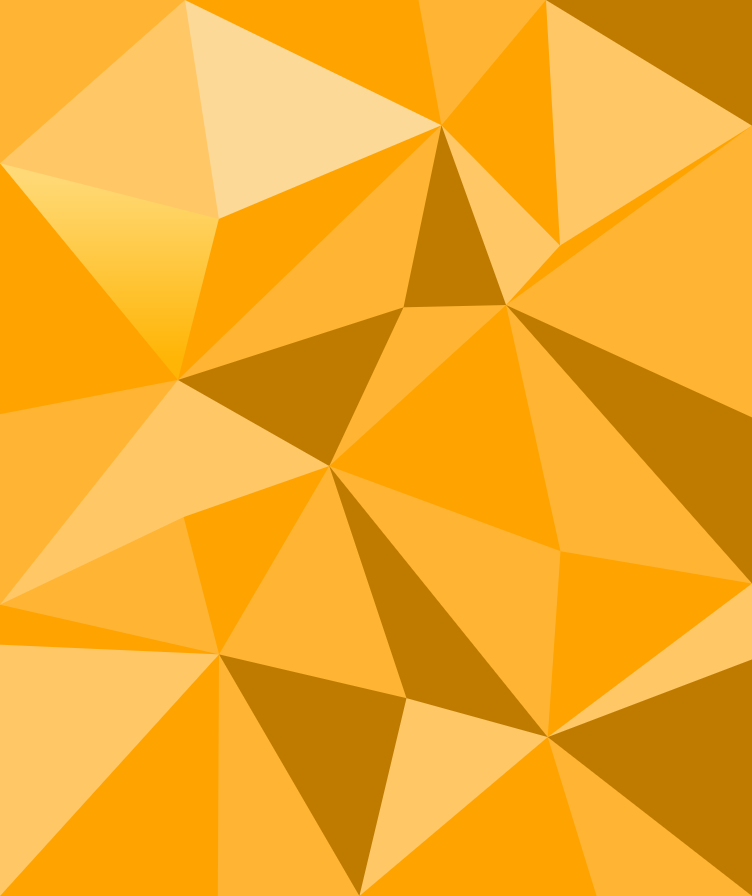
Write a Shadertoy shader that draws this background.

```glsl
// Low-poly amber facets: a jittered grid is cut into triangles whose diagonals
// meet at every second vertex, giving fans of long flat shards.
// Tones follow low-discrepancy sequences, so their shares stay even.

#define COLS 4
#define ROWS 5
#define JITTER 0.42
#define SEED 23u
#define ORANGE vec3(1.00, 0.64, 0.00)
#define BROWN  vec3(0.75, 0.48, 0.00)
#define AMBER  vec3(1.00, 0.71, 0.20)
#define LIGHT  vec3(1.00, 0.78, 0.40)
#define PALE   vec3(0.99, 0.85, 0.59)
#define GLOW_LOW  vec3(1.00, 0.71, 0.02)
#define GLOW_HIGH vec3(1.00, 0.85, 0.46)
#define GLOW_CELL ivec2(0, 3)

// Integer hash, two values in 0..1
vec2 hash2(ivec2 cell) {
    uvec2 v = uvec2(cell) + uvec2(SEED, SEED * 7u);
    v = v * 1664525u + 1013904223u;
    v.x += v.y * 1664525u;
    v.y += v.x * 1664525u;
    v ^= v >> 16u;
    v.x += v.y * 1664525u;
    v.y += v.x * 1664525u;
    v ^= v >> 16u;
    return vec2(v & 65535u) / 65535.0;
}

float cross2(vec2 a, vec2 b) { return a.x * b.y - a.y * b.x; }

float signedArea(vec2 a, vec2 b, vec2 c) { return cross2(b - a, c - a); }

// Jittered grid vertex; border vertices only slide along their border
vec2 gridVertex(ivec2 id, vec2 canvas) {
    ivec2 last = ivec2(COLS, ROWS);
    vec2 isFree = vec2(id.x > 0 && id.x < last.x, id.y > 0 && id.y < last.y);
    vec2 offset = (hash2(id) * 2.0 - 1.0) * JITTER * isFree;
    return (vec2(id) + offset) / vec2(last) * canvas;
}

// Distance to the inner side of a directed edge
float edgeDistance(vec2 p, vec2 a, vec2 b) {
    return cross2(b - a, p - a) / length(b - a);
}

// Antialiased coverage of a counter-clockwise triangle
float coverage(vec2 p, vec2 a, vec2 b, vec2 c, float pixel) {
    float d = min(edgeDistance(p, a, b), min(edgeDistance(p, b, c), edgeDistance(p, c, a)));
    return clamp(d / pixel + 0.5, 0.0, 1.0);
}

// Each cell holds one facet from the deep tones and one from the soft tones
vec3 deepTone(float index) {
    float pick = fract(index * 0.618034);
    return pick < 0.54 ? ORANGE : pick < 0.88 ? BROWN : LIGHT;
}

vec3 softTone(float index) {
    float pick = fract(index * 0.414214 + 0.985);
    return pick < 0.05 ? PALE : pick < 0.66 ? AMBER : LIGHT;
}

void mainImage(out vec4 fragColor, in vec2 fragCoord) {
    vec2 p = fragCoord / iResolution.y;
    vec2 canvas = vec2(iResolution.x / iResolution.y, 1.0);
    float pixel = 1.0 / iResolution.y;
    vec3 sum = vec3(0.0);
    float weight = 0.0;

    for (int j = 0; j < ROWS; j++)
    for (int i = 0; i < COLS; i++) {
        ivec2 cell = ivec2(i, j);
        vec2 a = gridVertex(cell, canvas);
        vec2 b = gridVertex(cell + ivec2(1, 0), canvas);
        vec2 c = gridVertex(cell + ivec2(1, 1), canvas);
        vec2 d = gridVertex(cell + ivec2(0, 1), canvas);

        // Alternate the diagonals, flipping any that would leave the quad
        bool rising = (i + j) % 2 == 0
            ? min(signedArea(a, b, c), signedArea(a, c, d)) > 0.0
            : min(signedArea(a, b, d), signedArea(b, c, d)) <= 0.0;
        float lower = coverage(p, a, b, rising ? c : d, pixel);
        float upper = coverage(p, rising ? a : b, c, d, pixel);

        // Tones alternate around every fan; one soft facet carries a gradient
        float index = float(i + COLS * j);
        vec3 deep = deepTone(index);
        vec3 soft = softTone(index);
        if (cell == GLOW_CELL) {
            soft = mix(GLOW_LOW, GLOW_HIGH, clamp(p.y * float(ROWS) - float(j), 0.0, 1.0));
        }
        bool deepBelow = i % 2 == 0;
        sum += lower * (deepBelow ? deep : soft) + upper * (deepBelow ? soft : deep);
        weight += lower + upper;
    }
    fragColor = vec4(sum / max(weight, 1e-4), 1.0);
}
```
